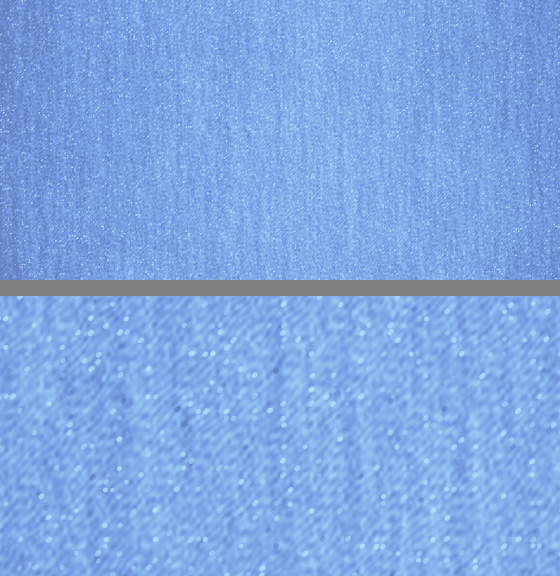
Top: the whole. Bottom: its middle third, enlarged.
This texture is drawn by a Shadertoy shader. Its source:

```glsl
const vec3 SHADOW_BLUE = vec3(0.385, 0.510, 0.755);
const vec3 DEEP_BLUE = vec3(0.445, 0.588, 0.872);
const vec3 DENIM_BLUE = vec3(0.482, 0.642, 0.902);
const vec3 PALE_BLUE = vec3(0.600, 0.790, 0.955);
const vec3 FLECK_WHITE = vec3(0.740, 0.910, 0.990);

float hash(vec2 p) {
    return fract(sin(dot(p, vec2(127.1, 311.7))) * 43758.5);
}

float valueNoise(vec2 p) {
    vec2 cell = floor(p);
    vec2 f = fract(p);
    f = f * f * (3.0 - 2.0 * f);
    float low = mix(hash(cell), hash(cell + vec2(1.0, 0.0)), f.x);
    float high = mix(hash(cell + vec2(0.0, 1.0)), hash(cell + 1.0), f.x);
    return mix(low, high, f.y);
}

// Noise centred on zero
float grain(vec2 p, vec2 frequency) {
    return valueNoise(p * frequency) - 0.5;
}

// Fine diagonal ribs, broken up by the uneven yarn
float twill(vec2 p, float ribs) {
    float bend = 0.9 * grain(p, vec2(45.0, 30.0));
    float presence = 0.4 + 1.2 * valueNoise(p * 34.0);
    return presence * sin(6.2832 * ((p.x - p.y) * ribs + bend));
}

// Lit from just right of the middle, falling off toward the sides
float lighting(vec2 p, vec2 centre) {
    vec2 d = (p - centre) * vec2(0.95, 0.55);
    return 0.13 - 0.42 * dot(d, d);
}

// Short slanted fibres, at most one in each cell
float flecks(vec2 p, float frequency, float density) {
    vec2 q = p * frequency;
    vec2 cell = floor(q);
    vec2 jitter = vec2(hash(cell + 17.0), hash(cell + 43.0)) - 0.5;
    vec2 d = fract(q) - 0.5 - 0.2 * jitter;
    vec2 axis = vec2(0.707);
    float reach = 0.2 * hash(cell + 71.0);
    d -= axis * clamp(dot(d, axis), -reach, reach);
    float blur = max(0.1, 0.4 * frequency / iResolution.y);
    float body = 1.0 - smoothstep(0.32 - blur, 0.32 + blur, length(d));
    float strength = 0.25 + 0.75 * hash(cell + 97.0);
    return body * strength * step(1.0 - density, hash(cell));
}

vec3 denimRamp(float tone) {
    vec3 colour = mix(SHADOW_BLUE, DEEP_BLUE, smoothstep(0.0, 0.32, tone));
    colour = mix(colour, DENIM_BLUE, smoothstep(0.28, 0.52, tone));
    return mix(colour, PALE_BLUE, clamp(tone * 2.0 - 1.0, 0.0, 1.0));
}

void mainImage(out vec4 fragColor, in vec2 fragCoord) {
    vec2 uv = fragCoord / iResolution.y;
    vec2 diagonal = vec2(uv.x + uv.y, uv.x - uv.y) * 0.707;

    float tone = 0.49 + lighting(uv, vec2(1.08, 0.35));

    // Thin warp streaks and broad uneven fading
    tone += 0.26 * grain(uv, vec2(150.0, 7.0));
    tone += 0.13 * grain(uv + 9.0, vec2(50.0, 2.0));
    tone += 0.12 * grain(uv + 5.0, vec2(7.0, 5.0));

    // Weave and yarn grain
    tone += 0.08 * twill(uv, 82.0);
    tone += 0.30 * grain(diagonal + 3.0, vec2(105.0, 165.0));
    tone += 0.52 * grain(uv + 13.0, vec2(215.0, 130.0));

    // Sparse dark gaps between threads
    tone -= 0.35 * flecks(uv + 21.0, 110.0, 0.06);

    vec3 colour = denimRamp(tone);
    float bright = flecks(uv, 118.0, 0.11);
    colour = mix(colour, FLECK_WHITE, 0.8 * bright);
    fragColor = vec4(colour, 1.0);
}
```
